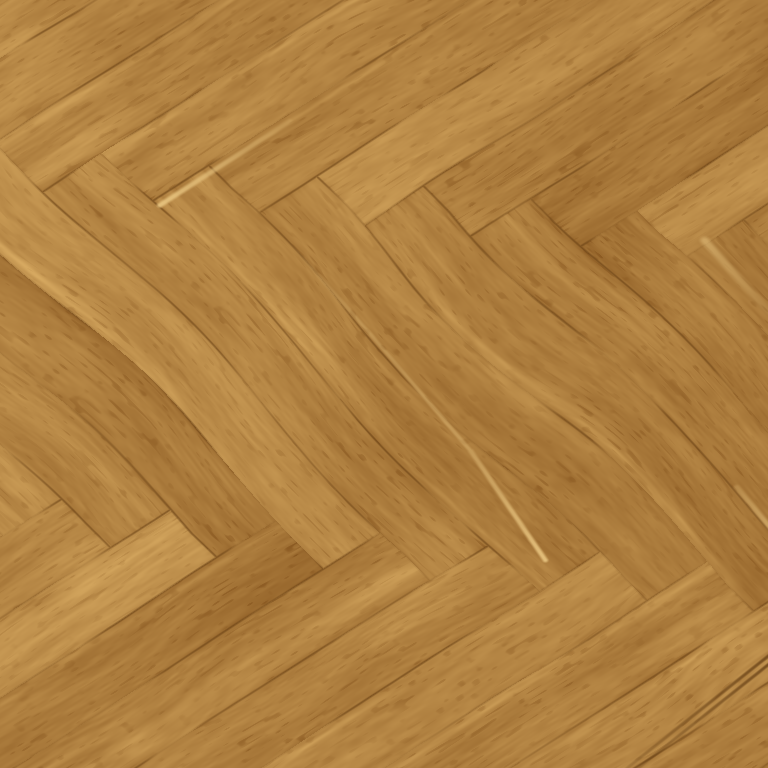
A WebGL 1 fragment shader for this texture:

```glsl
precision highp float;
// Worn oak herringbone parquet seen at a slant: a skewed grid is split into
// planks one cell wide and eight long that alternate between the two axes.
// Each plank gets its own tone, stretched-noise grain, pores and faded seams.

uniform vec2 u_resolution;

float hash(vec2 p) {
  return fract(sin(dot(p, vec2(127.1, 311.7))) * 43758.55);
}

float noise(vec2 p) {
  vec2 i = floor(p), f = fract(p);
  f = f * f * (3.0 - 2.0 * f);
  return mix(mix(hash(i), hash(i + vec2(1.0, 0.0)), f.x),
             mix(hash(i + vec2(0.0, 1.0)), hash(i + 1.0), f.x), f.y);
}

// Thin stroke from a to b that grows from strength s to t
float sliver(vec2 p, vec2 a, vec2 b, float width, float s, float t) {
  vec2 ab = b - a;
  float h = clamp(dot(p - a, ab) / dot(ab, ab), 0.0, 1.0);
  float d = length(p - a - ab * h);
  return smoothstep(width, width * 0.1, d) * mix(s, t, h);
}

// Tone 0..1 to oak colour
vec3 oak(float tone) {
  return mix(vec3(0.595, 0.405, 0.175), vec3(0.82, 0.64, 0.36), tone);
}

void main() {
  vec2 p = gl_FragCoord.xy / u_resolution.y;
  float px = 11.3 / u_resolution.y;   // one pixel in cell units

  // Skewed grid: x runs down-right, y runs up-right
  vec2 q = p - vec2(0.638, 0.294);
  vec2 grid = vec2(6.18 * q.x - 9.65 * q.y, 8.0 * (q.x + q.y));
  vec2 uv = grid + 0.06 * (vec2(noise(grid * 0.6), noise(grid * 0.6 + 37.0)) - 0.5);

  // Boards of the middle band bow slightly
  float reach = (grid.x - grid.y + 3.5) / 4.0;
  uv.y -= 0.18 * cos(10.0 * (p.x - 0.23)) * max(0.0, 1.0 - reach * reach);

  // Herringbone: eight cells along x, then eight along y, shifted every row
  vec2 cell = floor(uv), f = uv - cell;
  float diagonal = cell.x - cell.y + 7.0;
  float band = floor(diagonal / 16.0);
  float k = diagonal - 16.0 * band;
  bool rising = k > 7.5;
  float along = rising ? 15.0 - k + f.y : k + f.x;
  float across = rising ? f.x : f.y;
  vec2 id = vec2(rising ? cell.x : cell.y, band * 2.0 + (rising ? 1.0 : 0.0));
  float seed = hash(id + 5.3);

  // Plank tone, with pale boards beside brown ones on the left
  float tone = 0.45 + 0.22 * (seed - 0.5) + 0.16 * (0.5 - p.x);
  if (!rising && band == 0.0) {
    if (cell.y == -2.0) tone += 0.24;
    if (cell.y == -3.0) tone -= 0.20;
  }
  if (rising && band == 0.0) {
    if (cell.x == -3.0) tone += 0.16;
    if (cell.x == -2.0) tone -= 0.16;
  }

  // Grain: broad streaks, fine fibres and wavy growth rings
  vec2 g = vec2(along, across) + 40.0 * vec2(seed, hash(id + 9.1));
  g.y += 0.20 * (noise(g * vec2(0.5, 1.2)) - 0.5);
  float broad = noise(g * vec2(0.3, 2.6) + 30.0) - 0.5;
  float streaks = noise(g * vec2(0.4, 6.0)) - 0.5;
  float fibres = noise(g * vec2(1.5, 14.0)) - 0.5;
  float fine = noise(g * vec2(5.0, 27.0)) - 0.5;
  float rings = sin(38.0 * (g.y + 0.7 * noise(g * vec2(0.6, 1.5))));
  float lower = smoothstep(0.38, 0.12, p.y);
  tone += 0.26 * broad + 0.26 * streaks + 0.20 * fibres + 0.17 * fine;
  tone += rings * mix(0.012, 0.06, lower) * smoothstep(0.3, 0.7, noise(g * vec2(0.5, 1.0) + 7.0));
  tone += 0.22 * (noise(grid * 0.7 + 20.0) - 0.5);

  // Short dark pores in patches
  float pores = smoothstep(0.68, 0.92, noise(g * vec2(6.0, 25.0) + 60.0));
  tone -= 0.30 * pores * (0.2 + 0.8 * noise(g * vec2(0.7, 2.0)));

  // Seams: dark and broken, with a soft shade beside them
  float side = min(across, 1.0 - across);
  float end = min(along, 8.0 - along);
  float edge = min(side, end);
  float worn = smoothstep(0.3, 0.85, noise(uv * 1.3 + 11.0));
  float seam = smoothstep(0.014 + px, 0.0, edge) * mix(0.10, 0.62, worn);
  tone -= 0.12 * worn * smoothstep(0.10, 0.0, edge);

  // Some boards catch light along one long side
  float lit = step(0.5, hash(id + 2.7)) * smoothstep(0.06, 0.0, abs(across - 0.10));
  tone += 0.24 * lit * noise(vec2(along * 0.9, seed * 50.0));

  vec3 color = mix(oak(tone), vec3(0.43, 0.27, 0.09), seam);

  // Pale open joints and one deep double groove
  float pale = sliver(grid, vec2(-5.6, 1.04), vec2(-4.0, 0.95), 0.05, 0.0, 0.35);
  pale = max(pale, sliver(grid, vec2(-4.0, 0.95), vec2(-1.3, 0.75), 0.05, 0.35, 0.45));
  pale = max(pale, sliver(grid, vec2(-1.3, 0.75), vec2(0.67, 0.39), 0.06, 0.45, 1.0));
  pale = max(pale, sliver(grid, vec2(-6.9, 2.3), vec2(-6.89, 0.07), 0.065, 0.2, 1.0));
  pale = max(pale, sliver(grid, vec2(-0.6, 5.3), vec2(-2.06, 5.38), 0.10, 0.2, 0.6));
  pale = max(pale, sliver(grid, vec2(1.3, 3.14), vec2(2.1, 3.07), 0.07, 0.3, 0.7));
  float groove = max(sliver(grid, vec2(3.96, -1.1), vec2(3.66, 1.8), 0.04, 0.3, 1.0),
                     sliver(grid, vec2(4.06, -1.1), vec2(3.76, 1.8), 0.04, 0.3, 1.0));
  color = mix(color, vec3(0.91, 0.77, 0.50), 0.9 * pale);
  color = mix(color, vec3(0.38, 0.23, 0.07), 0.75 * groove);

  gl_FragColor = vec4(color, 1.0);
}
```
